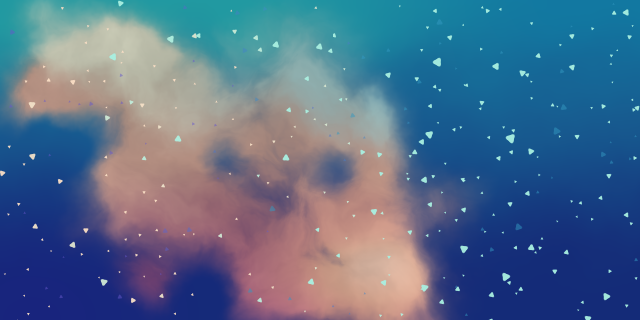
Reproduce this background procedurally as a WebGL 1 fragment shader.

```glsl
precision highp float;
uniform vec2 u_resolution;

float hash(vec2 p) {
  return fract(sin(dot(p, vec2(127.1, 311.7))) * 43758.5);
}

float noise(vec2 p) {
  vec2 i = floor(p), f = fract(p);
  f = f * f * (3.0 - 2.0 * f);
  return mix(mix(hash(i), hash(i + vec2(1.0, 0.0)), f.x),
             mix(hash(i + vec2(0.0, 1.0)), hash(i + 1.0), f.x), f.y);
}

float fbm(vec2 p) {
  float sum = 0.0, amp = 0.5;
  for (int i = 0; i < 6; i++) {
    sum += amp * noise(p);
    p = mat2(1.6, 1.2, -1.2, 1.6) * p + 7.3;
    amp *= 0.5;
  }
  return sum;
}

// Soft elliptical puff
float puff(vec2 p, vec2 centre, vec2 radius) {
  vec2 d = (p - centre) / radius;
  return exp(-dot(d, d));
}

vec3 skyColor(vec2 p, float drift) {
  float h = p.y + 0.3 * (drift - 0.5);
  vec3 teal = mix(vec3(0.13, 0.60, 0.63), vec3(0.07, 0.47, 0.63), smoothstep(0.7, 1.8, p.x));
  vec3 sky = mix(vec3(0.08, 0.17, 0.47), vec3(0.09, 0.37, 0.57), smoothstep(0.15, 0.72, h));
  sky = mix(sky, teal, smoothstep(0.6, 1.0, h));
  return mix(sky, vec3(0.10, 0.13, 0.50), 0.7 * puff(p, vec2(0.1, 0.0), vec2(0.45, 0.35)));
}

float cloudMass(vec2 p) {
  float mass = puff(p, vec2(0.34, 0.78), vec2(0.26, 0.17));
  mass += 0.8 * puff(p, vec2(0.10, 0.68), vec2(0.15, 0.13));
  mass += 0.7 * puff(p, vec2(0.52, 0.67), vec2(0.18, 0.20));
  mass += 0.8 * puff(p, vec2(0.96, 0.68), vec2(0.28, 0.20));
  mass += 0.8 * puff(p, vec2(0.76, 0.43), vec2(0.32, 0.22));
  mass += 0.7 * puff(p, vec2(1.16, 0.42), vec2(0.16, 0.24));
  mass += 0.7 * puff(p, vec2(0.48, 0.36), vec2(0.24, 0.18));
  mass += 1.2 * puff(p, vec2(1.15, 0.09), vec2(0.26, 0.18));
  mass += 0.6 * puff(p, vec2(0.80, 0.14), vec2(0.20, 0.18));
  mass += 0.6 * puff(p, vec2(0.46, 0.09), vec2(0.12, 0.09));
  mass += 0.4 * puff(p, vec2(1.46, 0.37), vec2(0.12, 0.14));
  mass += 0.3 * puff(p, vec2(0.10, 0.97), vec2(0.14, 0.08));
  mass += 0.3 * puff(p, vec2(0.95, 0.92), vec2(0.20, 0.12));
  // Gaps where the sky shows through
  mass -= 0.6 * puff(p, vec2(0.19, 0.54), vec2(0.11, 0.07));
  mass -= 0.5 * puff(p, vec2(0.70, 0.49), vec2(0.08, 0.09));
  mass -= 0.6 * puff(p, vec2(1.06, 0.48), vec2(0.08, 0.09));
  mass -= 0.5 * puff(p, vec2(0.62, 0.08), vec2(0.10, 0.08));
  return max(mass, 0.0);
}

vec3 cloudColor(vec2 p, float billow) {
  float tip = puff(p, vec2(0.06, 0.66), vec2(0.22, 0.18));
  float ember = puff(p, vec2(1.18, 0.12), vec2(0.32, 0.22));
  float h = p.y + 0.3 * (billow - 0.5);
  vec3 tan_ = vec3(0.74, 0.57, 0.50);
  vec3 silver = mix(vec3(0.74, 0.72, 0.64), vec3(0.56, 0.67, 0.66), smoothstep(0.5, 1.0, p.x));
  vec3 col = mix(vec3(0.56, 0.28, 0.42), tan_, smoothstep(0.05, 0.5, h));
  col = mix(col, silver, smoothstep(0.48, 0.78, h - 0.3 * tip));
  col = mix(col, vec3(0.88, 0.63, 0.51), min(1.2 * ember, 1.0));
  col = mix(col, vec3(0.88, 0.77, 0.68), 0.7 * puff(p, vec2(1.20, 0.13), vec2(0.17, 0.12)));
  return col * (0.82 + 0.36 * billow);
}

// One grid of irregular specks: colour in rgb, coverage in a
vec4 starLayer(vec2 p, float cells, float size, float chance) {
  vec2 id = floor(p * cells);
  vec2 seed = id + cells * 3.7;
  vec2 centre = id + 0.2 + 0.6 * vec2(hash(seed), hash(seed + 19.3));
  vec2 d = p - centre / cells;
  float pick = hash(seed + 41.7), tone = hash(seed + 73.1);
  float wobble = 1.0 + 0.2 * sin(3.0 * atan(d.y, d.x + 0.00001) + 6.3 * tone);
  float radius = size * (0.55 + 0.45 * hash(seed + 57.9));
  float edge = 0.7 / u_resolution.y;
  float cover = 1.0 - smoothstep(radius - edge, radius + edge, length(d) * wobble);
  float right = smoothstep(0.7, 1.4, p.x);
  vec3 bright = mix(vec3(0.98, 0.87, 0.77), vec3(0.66, 0.94, 0.88), right);
  vec3 faint = mix(vec3(0.40, 0.34, 0.80), vec3(0.20, 0.60, 0.76), right);
  float dim = step(0.76, tone);
  float alpha = mix(0.95, 0.5, dim) * step(pick, chance);
  return vec4(mix(bright, faint, dim), cover * alpha);
}

void main() {
  vec2 p = gl_FragCoord.xy / u_resolution.y;
  vec2 warp = vec2(fbm(p * 3.5 + 4.1), fbm(p * 3.5 + 21.7)) - 0.5;
  vec2 q = p + 0.18 * warp;
  float billow = fbm(p * 4.5 + 1.5 * warp + 9.2);

  // Sky and nebula
  vec3 col = skyColor(p, fbm(p * 2.2 + 33.0));
  float density = smoothstep(0.12, 0.95, cloudMass(q) * (0.4 + 1.2 * billow));
  col = mix(col, cloudColor(q, billow), 0.94 * density);

  // Stars, from dust to large flakes gathered on the right
  float right = smoothstep(0.5, 1.6, p.x);
  for (int i = 0; i < 4; i++) {
    float k = float(i);
    float chance = mix(0.30, mix(0.05, 0.40, right), k / 3.0);
    vec4 star = starLayer(p + 0.37 * k, 17.0 - 4.0 * k, 0.0038 + 0.003 * k, chance);
    col = mix(col, star.rgb, star.a);
  }
  gl_FragColor = vec4(col, 1.0);
}
```
